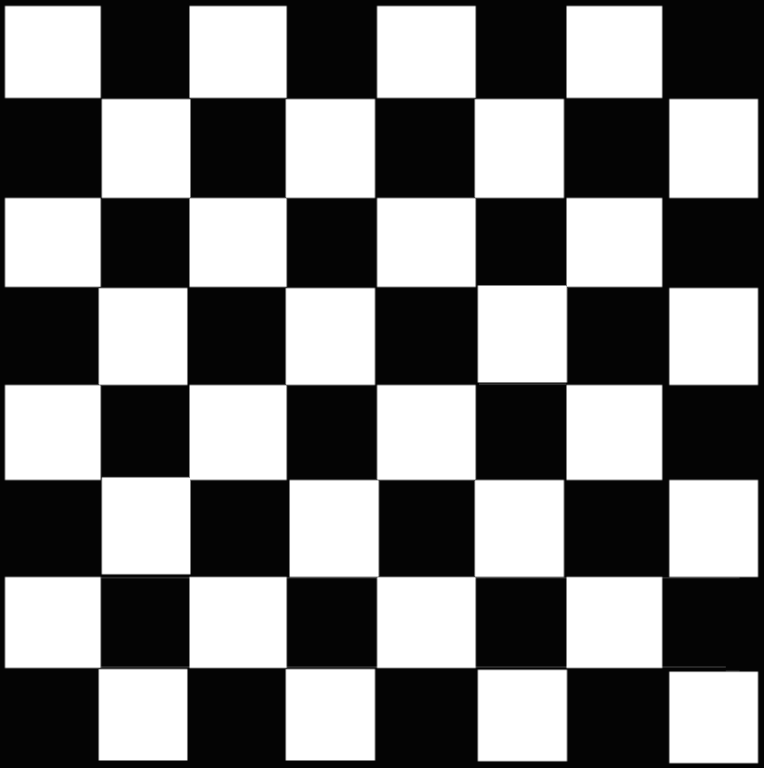
A WebGL 2 fragment shader for this pattern:

```glsl
#version 300 es
precision highp float;
// Hand-cut checkerboard, 8 by 8: white squares laid on a black sheet.
// Columns and rows have uneven edges, a few squares are nudged off the grid,
// and faint grey seams remain where the squares were joined.

uniform vec2 u_resolution;
out vec4 fragColor;

const vec3 BLACK = vec3(0.016);
const vec3 WHITE = vec3(1.0);
const vec3 SEAM_GREY = vec3(0.19);
const float EDGE_SOFTNESS = 0.0025;
const float SEAM_WIDTH = 0.0022;
const int ROWS = 8;
const int SQUARES_PER_ROW = 4;

// Left and right edges of the white squares, as fractions of the width.
const vec4 EVEN_LEFT  = vec4(0.0065, 0.2480, 0.4935, 0.7415);
const vec4 EVEN_RIGHT = vec4(0.1319, 0.3753, 0.6227, 0.8668);
const vec4 ODD_LEFT   = vec4(0.1332, 0.3740, 0.6214, 0.8760);
const vec4 ODD_RIGHT  = vec4(0.2493, 0.4909, 0.7382, 0.9922);

// Top and bottom edges of each row, measured down from the top.
const float ROW_TOP[8] = float[8](
  0.0078, 0.1289, 0.2578, 0.3750, 0.5013, 0.6250, 0.7513, 0.8711);
const float ROW_BOTTOM[8] = float[8](
  0.1276, 0.2578, 0.3737, 0.5013, 0.6250, 0.7513, 0.8698, 0.9902);

// Placement errors of the squares in the odd rows.
const vec4 NUDGE_X[4] = vec4[4](
  vec4(0.0), vec4(-0.004, 0.0, 0.004, 0.0),
  vec4(0.0, 0.005, 0.0, 0.0), vec4(-0.004, 0.0, 0.004, 0.0));
const vec4 NUDGE_Y[4] = vec4[4](
  vec4(0.0), vec4(0.0, 0.0, -0.0033, 0.0),
  vec4(-0.0035, 0.0, 0.0, 0.0), vec4(0.0, 0.0, 0.001, 0.0035));

// Horizontal seams: start x, end x, y, strength.
const vec4 SEAMS[4] = vec4[4](
  vec4(0.627, 0.741, 0.5003, 1.0), vec4(0.132, 0.968, 0.7523, 0.8),
  vec4(0.132, 0.950, 0.8685, 0.9), vec4(0.950, 0.968, 0.8737, 0.7));

// Soft coverage of an axis-aligned rectangle.
float boxCoverage(vec2 p, vec2 lo, vec2 hi, vec2 softness) {
  vec2 inside = min(p - lo, hi - p) / softness + 0.5;
  vec2 c = clamp(inside, 0.0, 1.0);
  return c.x * c.y;
}

void main() {
  vec2 p = gl_FragCoord.xy / u_resolution;
  p.y = 1.0 - p.y;
  vec2 pixel = 1.0 / u_resolution;
  vec2 softness = max(vec2(EDGE_SOFTNESS), pixel);

  // White squares, alternating between the two column layouts.
  float white = 0.0;
  for (int row = 0; row < ROWS; row++) {
    bool odd = row % 2 == 1;
    vec4 left = odd ? ODD_LEFT : EVEN_LEFT;
    vec4 right = odd ? ODD_RIGHT : EVEN_RIGHT;
    for (int k = 0; k < SQUARES_PER_ROW; k++) {
      vec2 nudge = odd ? vec2(NUDGE_X[row / 2][k], NUDGE_Y[row / 2][k])
                       : vec2(0.0);
      vec2 lo = vec2(left[k], ROW_TOP[row]) + nudge;
      vec2 hi = vec2(right[k], ROW_BOTTOM[row]) + nudge;
      white = max(white, boxCoverage(p, lo, hi, softness));
    }
  }

  // Faint seams, visible only on the black sheet.
  float seam = 0.0;
  for (int i = 0; i < 4; i++) {
    vec4 s = SEAMS[i];
    vec2 lo = vec2(s.x, s.z - 0.5 * SEAM_WIDTH);
    vec2 hi = vec2(s.y, s.z + 0.5 * SEAM_WIDTH);
    seam = max(seam, s.w * boxCoverage(p, lo, hi, pixel));
  }

  vec3 color = mix(BLACK, SEAM_GREY, seam);
  color = mix(color, WHITE, white);
  fragColor = vec4(color, 1.0);
}
```
